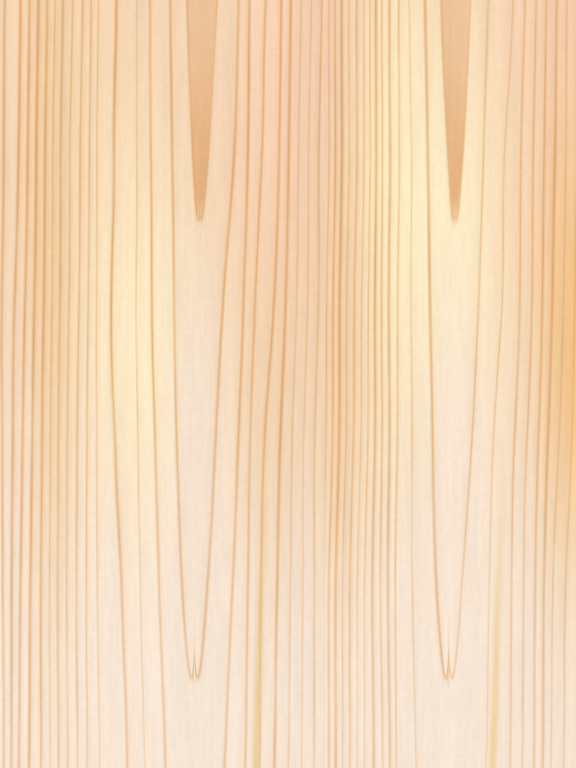
Write a WebGL 1 fragment shader that draws this texture.

```glsl
precision highp float;
// Pale softwood board: thin vertical growth lines that close into long pointed
// arches around two hearts. A ring phase field gives the lines, and soft
// patches of cream, peach and orange tint the wood beneath them.
uniform vec2 u_resolution;

float hash(vec2 p) {
  vec3 q = fract(vec3(p.xyx) * 0.1031);
  q += dot(q, q.yzx + 33.33);
  return fract((q.x + q.y) * q.z);
}

float noise(vec2 p) {
  vec2 i = floor(p), f = fract(p);
  f = f * f * (3.0 - 2.0 * f);
  return mix(mix(hash(i), hash(i + vec2(1.0, 0.0)), f.x),
             mix(hash(i + vec2(0.0, 1.0)), hash(i + vec2(1.0, 1.0)), f.x), f.y);
}

// Signed distance across the board from the nearer heart; p.y runs downward.
float heartOffset(vec2 p) {
  float heart = p.x < 0.565 ? 0.35 : 0.793;
  float sway = 0.005 * (noise(vec2(heart * 40.0, p.y * 4.0)) - 0.5);
  return p.x - heart + 0.015 * p.y + sway;
}

// Ring count: arches near the heart, straight and denser grain further out.
float ringPhase(vec2 p) {
  float side = heartOffset(p);
  float d = abs(side);
  float phase = 2400.0 * d * d / (1.0 + d / 0.015);
  phase += (p.y + 0.3) / 0.58 * exp(-d / 0.12);
  float dense = p.x < 0.565 ? 28.0 * max(d - 0.18, 0.0) : 50.0 * max(d - 0.09, 0.0);
  phase += side < 0.0 ? dense : 18.0 * max(d - 0.1, 0.0);
  float wander = noise(vec2(p.x * 27.0, p.y * 0.7)) - 0.5;
  wander += 0.25 * (noise(vec2(p.x * 9.0 + 40.0, p.y * 5.0)) - 0.5);
  return phase + 0.9 * wander * smoothstep(0.02, 0.1, d);
}

// Soft elliptical patch of tint.
float patchAt(vec2 p, vec2 center, vec2 size) {
  vec2 q = (p - center) / size;
  return exp(-dot(q, q));
}

vec3 woodTint(vec2 p) {
  vec3 peach = vec3(0.965, 0.84, 0.71);
  vec3 pale = vec3(0.975, 0.905, 0.835);
  vec3 cream = vec3(1.0, 0.945, 0.785);
  vec3 tan1 = vec3(0.945, 0.805, 0.62);
  vec3 pink = vec3(0.965, 0.80, 0.69);
  vec3 c = mix(peach, pale, smoothstep(0.2, 0.9, p.y));
  c = mix(c, cream, 0.75 * patchAt(p, vec2(0.24, 0.42), vec2(0.1, 0.25)));
  c = mix(c, cream, 0.95 * patchAt(p, vec2(0.76, 0.28), vec2(0.12, 0.28)));
  c = mix(c, cream, 0.7 * patchAt(p, vec2(0.67, 0.2), vec2(0.05, 0.3)));
  c = mix(c, pale, 0.7 * patchAt(p, vec2(0.34, 0.6), vec2(0.05, 0.25)));
  c = mix(c, pale, 0.7 * patchAt(p, vec2(0.79, 0.6), vec2(0.05, 0.25)));
  c = mix(c, pink, 0.6 * patchAt(p, vec2(0.52, 0.1), vec2(0.1, 0.4)));
  c = mix(c, pink, 0.7 * patchAt(p, vec2(0.99, 0.0), vec2(0.12, 0.3)));
  c = mix(c, tan1, 0.7 * patchAt(p, vec2(0.09, 0.3), vec2(0.04, 0.5)));
  c = mix(c, tan1, 0.6 * patchAt(p, vec2(0.595, 0.5), vec2(0.045, 0.28)));
  c = mix(c, tan1, 0.4 * patchAt(p, vec2(0.47, 0.5), vec2(0.06, 0.25)));
  return mix(c, vec3(0.955, 0.75, 0.49), 0.85 * patchAt(p, vec2(1.01, 0.45), vec2(0.07, 0.28)));
}

void main() {
  vec2 uv = gl_FragCoord.xy / u_resolution;
  vec2 p = vec2(uv.x, 1.0 - uv.y);
  vec3 color = woodTint(p);

  // Distance to the nearest ring line, from the phase and its slope.
  float phase = ringPhase(p);
  float slopeX = (ringPhase(p + vec2(0.0005, 0.0)) - phase) / 0.0005;
  float slope = clamp(length(vec2(slopeX, 1.7)), 1.7, 130.0);
  float ring = floor(phase + 0.5);
  float away = (phase - ring) / slope;
  float side = heartOffset(p);
  float seed = hash(vec2(ring + 7.0, step(0.0, side) * 31.0 + step(0.565, p.x) * 57.0));

  // Crisp late-wood line with a faint shade on its inner flank.
  float width = 0.0017 + 0.0012 * seed;
  float line = exp(-away * away / (width * width));
  float flank = exp(-abs(away) / 0.007) * (1.0 - smoothstep(-0.001, 0.002, away));
  float strength = (0.32 + 0.33 * seed) * mix(1.0, 0.75, smoothstep(0.4, 1.0, p.y));
  strength *= 0.8 + 0.4 * noise(vec2(p.x * 60.0, p.y * 9.0));
  vec3 lateWood = mix(vec3(0.88, 0.65, 0.42), color * vec3(0.88, 0.76, 0.6), 0.5);
  color = mix(color, lateWood, strength * (line + 0.28 * flank));

  // Solid dark tongue inside the innermost ring.
  float tongue = 1.0 - smoothstep(0.95, 1.03, phase);
  vec3 tongueColor = mix(vec3(0.93, 0.75, 0.58), vec3(0.88, 0.65, 0.44), smoothstep(0.0, 0.28, p.y));
  color = mix(color, tongueColor, 0.8 * tongue * step(abs(side), 0.05));

  // Ochre streak leaning in toward the foot of each heart.
  float streakX = (p.x < 0.565 ? 0.148 : 0.118) - 0.042 * p.y;
  float streak = exp(-pow((side - streakX) / 0.007, 2.0)) * smoothstep(0.45, 1.0, p.y);
  color = mix(color, vec3(0.91, 0.77, 0.5), 0.6 * streak);

  // Broad bands, fine fibres and a slight speckle.
  color *= 1.0 + 0.025 * (noise(vec2(p.x * 45.0, p.y * 1.5)) - 0.5);
  color *= 1.0 + 0.022 * (noise(vec2(p.x * 230.0, p.y * 22.0)) - 0.5);
  color *= 1.0 + 0.018 * (noise(p * vec2(190.0, 250.0)) - 0.5);
  gl_FragColor = vec4(clamp(color, 0.0, 1.0), 1.0);
}
```
